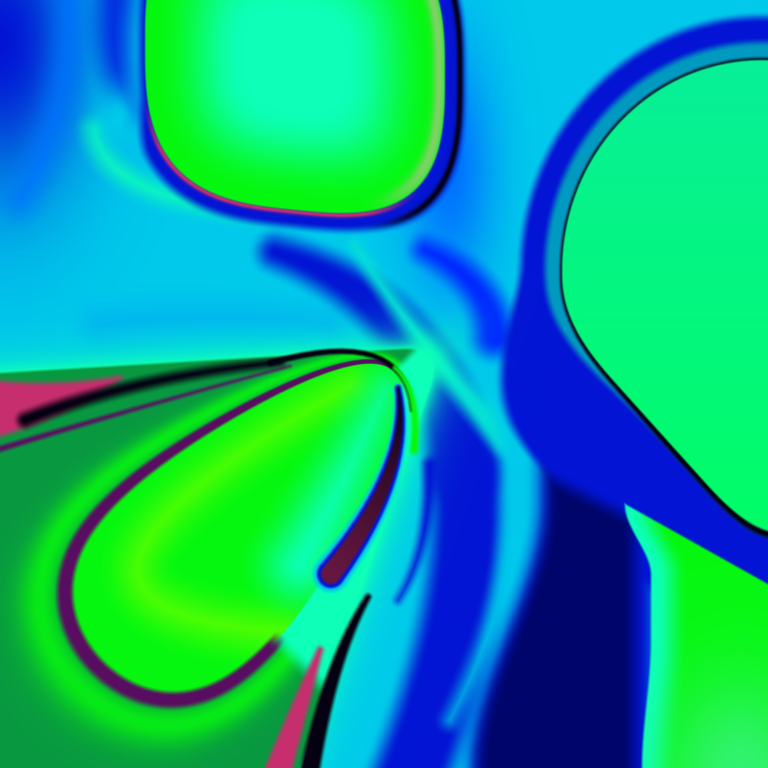
This background is drawn by a WebGL 2 fragment shader. Its source:

```glsl
#version 300 es
precision highp float;
// Liquid abstract: glossy green petals and pools among blue and cyan ribbons.
uniform vec2 u_resolution;
out vec4 outColor;

const vec3 NAVY = vec3(0, 0.02, 0.42), BLUE = vec3(0.01, 0.08, 0.83);
const vec3 AZURE = vec3(0, 0.45, 1), CYAN = vec3(0, 0.79, 0.92);
const vec3 AQUA = vec3(0.05, 1, 0.72), GREEN = vec3(0.02, 0.97, 0.06);
const vec3 JADE = vec3(0.03, 0.6, 0.25), LIME = vec3(0.38, 1, 0);
const vec3 PLUM = vec3(0.35, 0.05, 0.38), PINK = vec3(0.78, 0.18, 0.43);
const vec3 INK = vec3(0.02, 0, 0.07);
vec2 p;

float cover(float d, float soft) { return 1. - smoothstep(-soft, soft, d); }
float bump(float x) { return exp(-x * x); }

void paint(inout vec3 col, vec3 tint, float d, float soft) {
  col = mix(col, tint, cover(d, soft));
}

void glow(inout vec3 col, vec2 center, vec2 radii, vec3 tint) {
  col = mix(col, tint, bump(length((p - center) / radii)));
}

// Distance to a quadratic curve, and the parameter along it
vec2 bend(mat3x2 k) {
  vec2 best = vec2(1e5, 0), from = k[0];
  for (int i = 1; i <= 16; i++) {
    float t = float(i) / 16.;
    vec2 to = mix(mix(k[0], k[1], t), mix(k[1], k[2], t), t), seg = to - from;
    float h = clamp(dot(p - from, seg) / dot(seg, seg), 0., 1.);
    float d = length(p - from - seg * h);
    if (d < best.x) best = vec2(d, t + (h - 1.) / 16.);
    from = to;
  }
  return best;
}

// Tapered ribbon; shape holds start width, end width and softness
void ribbon(inout vec3 col, mat3x2 k, vec3 shape, vec3 tint) {
  vec2 b = bend(k);
  paint(col, tint, b.x - mix(shape.x, shape.y, b.y), shape.z);
}

float smoothMax(float a, float b, float k) {
  float h = max(k - abs(a - b), 0.) / k;
  return max(a, b) + h * h * k * 0.25;
}

void flow(inout vec3 col) {
  glow(col, vec2(0, 40), vec2(85, 150), BLUE);
  ribbon(col, mat3x2(68, -20, 75, 110, 20, 200), vec3(8, 8, 26), AZURE);
  ribbon(col, mat3x2(100, 325, 200, 310, 330, 325), vec3(5, 5, 35), mix(CYAN, AZURE, 0.4));
  ribbon(col, mat3x2(95, 130, 105, 205, 290, 215), vec3(8, 4, 16), AQUA);
  ribbon(col, mat3x2(118, -20, 105, 60, 130, 110), vec3(18, 10, 18), mix(BLUE, AZURE, 0.3));
  glow(col, vec2(118, 118), vec2(22, 30), CYAN);
  glow(col, vec2(450, 170), vec2(45, 120), AZURE);
  ribbon(col, mat3x2(425, 250, 490, 280, 494, 336), vec3(10, 19, 14), vec3(0, 0.15, 1));
  ribbon(col, mat3x2(275, 252, 430, 300, 465, 470), vec3(14, 34, 14), BLUE);
  ribbon(col, mat3x2(465, 470, 480, 600, 405, 790), vec3(34, 36, 14), BLUE);
  ribbon(col, mat3x2(355, 245, 400, 320, 505, 440), vec3(4, 13, 10), mix(CYAN, AQUA, 0.4));
  ribbon(col, mat3x2(510, 420, 535, 560, 450, 720), vec3(12, 4, 14), CYAN);
}

void rightPool(inout vec3 col) {
  float d = (length((p - vec2(762, 270)) / vec2(200, p.y < 270. ? 210. : 265.)) - 1.) * 200.;
  d = smoothMax(d, dot(p, vec2(-0.743, 0.669)) + 201., 30.);
  float low = smoothstep(260., 460., p.y);
  paint(col, BLUE, d - 41. - 70. * low, 6.);
  // Dark column and the green wedge beside it
  float left = 540. - 70. * smoothstep(500., 768., p.y) - p.x;
  float top = 455. + 0.5 * (p.x - 540.) - p.y;
  paint(col, BLUE, max(max(left, p.x - 655.), top), 16.);
  paint(col, NAVY, max(max(left + 8., p.x - 634.), top + 18.), 13.);
  float edge = 625. + 26. * smoothstep(505., 575., p.y) - 9. * smoothstep(640., 768., p.y);
  vec3 wedge = mix(AQUA, GREEN, smoothstep(4., 38., p.x - edge));
  glow(wedge, vec2(740, 780), vec2(75, 100), vec3(0.2, 0.95, 0.45));
  paint(col, wedge, max(504. + 0.56 * (p.x - 625.) - p.y, edge - p.x), 2.);
  // Rim and body
  paint(col, vec3(0, 0.6, 0.75), d - 17. + 14. * low, 5.);
  paint(col, INK, d - 2. - 3. * low, 2.5);
  paint(col, mix(vec3(0.03, 0.93, 0.62), vec3(0, 0.99, 0.4), p.y / 530.), d, 1.5);
}

void topPool(inout vec3 col) {
  vec2 v = abs(p - vec2(295, 30.5 + 0.1 * p.x)) / 150.;
  float d = (pow(dot(v * v, v), 1. / 3.) - 1.) * 150.;
  float right = smoothstep(360., 430., p.x), low = smoothstep(90., 160., p.y);
  paint(col, BLUE, d - mix(5. + 12. * low, 19., right), 6.);
  col = mix(col, INK, right * bump((d - 15.) / 3.));
  col = mix(col, PINK, low * (1. - right) * bump((d - 2.) / 2.5));
  vec3 body = mix(GREEN, AQUA, smoothstep(10., 100., -d));
  body = mix(body, vec3(0.5, 0.82, 0.4), right * bump((d + 6.) / 6.));
  paint(col, body, d, 1.5);
}

void petal(inout vec3 col) {
  // Bed around the petal
  float bed = smoothMax(373. - 0.06 * p.x - p.y, dot(p - vec2(418, 420), vec2(0.947, 0.322)), 40.);
  col = mix(col, AQUA, exp(-max(bed, 0.) / 14.));
  // Teardrop axis runs from the tip to the lower left
  float s = (25. - p.x + p.y) / 594., v = (p.x + p.y - 765.) * 0.707;
  float s5 = pow(max(s, 0.), 5.), f = v * v / 20164. - s * (1. - s5);
  float d = f / length(vec2(v / 10082., (1. - 6. * s5) / 420.)) / (0.25 + 0.75 * clamp(s, 0., 1.));
  float rim = max(cover(v, 5.), smoothstep(0.63, 0.68, s));
  vec3 g = mix(AQUA, mix(JADE, GREEN, 0.85 * bump((d - 23.) / 16.)), rim);
  ribbon(g, mat3x2(-20, 410, 50, 405, 120, 378), vec3(32, 2, 5), PINK);
  ribbon(g, mat3x2(25, 420, 130, 378, 280, 362), vec3(7, 4, 6), INK);
  ribbon(g, mat3x2(-10, 452, 120, 412, 290, 366), vec3(3, 1, 3), PLUM);
  vec3 body = GREEN;
  ribbon(body, mat3x2(350, 385, -40, 610, 285, 632), vec3(8, 12, 32), LIME);
  ribbon(body, mat3x2(385, 390, 350, 470, 300, 565), vec3(10, 28, 36), AQUA);
  paint(g, body, d, 2.);
  g = mix(g, PLUM, rim * cover(abs(d) - 8., 4.));
  paint(col, g, bed, 2.);
  // Dark crest and folded leaves
  ribbon(col, mat3x2(270, 363, 405, 325, 412, 410), vec3(3, 2, 2), INK);
  ribbon(col, mat3x2(395, 368, 420, 390, 414, 450), vec3(2, 4, 3), GREEN);
  vec2 leaf = bend(mat3x2(398, 388, 412, 470, 331, 574));
  paint(col, CYAN, leaf.x - 4. - 14. * leaf.y, 3.);
  paint(col, BLUE, leaf.x - 3. - 11. * leaf.y, 2.);
  paint(col, mix(INK, PINK, 0.5 * leaf.y), leaf.x - 1. - 9. * leaf.y, 2.);
  ribbon(col, mat3x2(430, 465, 430, 550, 398, 600), vec3(6, 2, 7), BLUE);
  ribbon(col, mat3x2(320, 650, 300, 705, 275, 780), vec3(3, 14, 4), PINK);
  ribbon(col, mat3x2(368, 597, 330, 660, 308, 780), vec3(3, 10, 3), INK);
}

void main() {
  // The canvas spans 768 units with y pointing down
  p = vec2(gl_FragCoord.x, u_resolution.y - gl_FragCoord.y) / u_resolution * 768.;
  vec3 col = CYAN;
  flow(col);
  rightPool(col);
  topPool(col);
  petal(col);
  outColor = vec4(col, 1);
}
```
